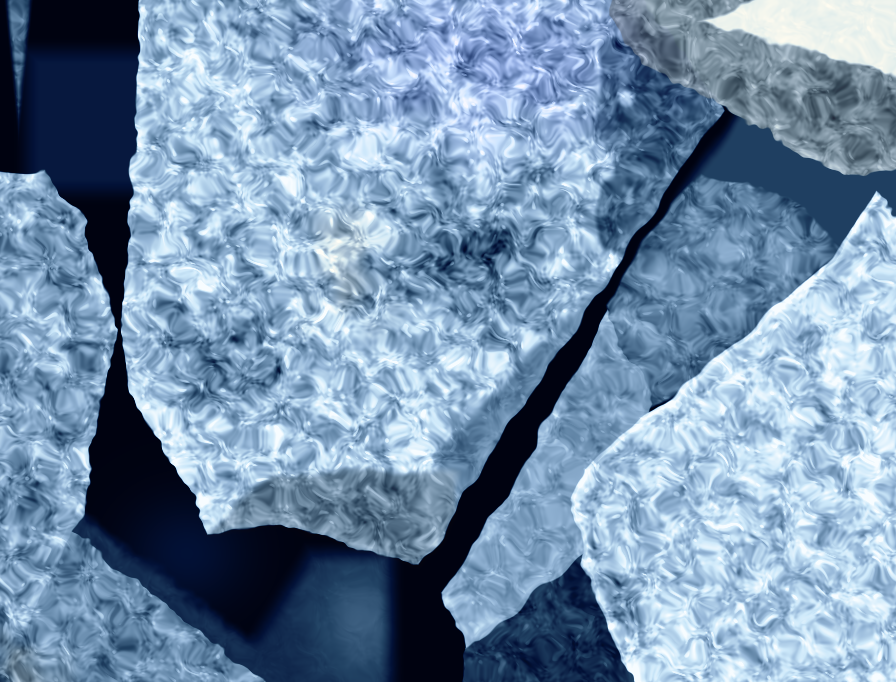
Give the GLSL for this texture, as a WebGL 2 fragment shader.

```glsl
#version 300 es
precision highp float;
uniform vec2 u_resolution;
out vec4 fragColor;

const vec2 CANVAS = vec2(7.68, 5.84);

float hash(vec2 p) {
  return fract(sin(dot(p, vec2(127.1, 311.7))) * 43758.545);
}

float noise(vec2 p) {
  vec2 i = floor(p), f = fract(p);
  f = f * f * (3.0 - 2.0 * f);
  return mix(mix(hash(i), hash(i + vec2(1, 0)), f.x),
             mix(hash(i + vec2(0, 1)), hash(i + vec2(1, 1)), f.x), f.y);
}

// Mineral grain, centred on zero, with bright crystal flecks
float grain(vec2 p) {
  vec2 q = p + 0.16 * vec2(noise(p * 6.0), noise(p * 6.0 + 9.0));
  q = mat2(0.8, 0.6, -0.6, 0.8) * q;
  float layers = 0.36 * noise(q * 6.0) + 0.38 * noise(q * vec2(12, 17)) + 0.26 * noise(q * 34.0);
  float fleck = smoothstep(0.72, 0.95, noise(q * vec2(15, 22) + 40.0));
  return layers - 0.52 + 0.22 * fleck;
}

// Signed distance to a line, negative to the right of a -> b
float side(vec2 p, vec2 a, vec2 b) {
  vec2 e = normalize(b - a), q = p - a;
  return e.x * q.y - e.y * q.x;
}

// Signed distance to an eight-cornered outline
float outline(vec2 p, vec2 v[8]) {
  float d = 1e6, s = 1.0;
  for (int i = 0, j = 7; i < 8; j = i, i++) {
    vec2 e = v[j] - v[i], w = p - v[i];
    vec2 b = w - e * clamp(dot(w, e) / dot(e, e), 0.0, 1.0);
    d = min(d, dot(b, b));
    bvec3 c = bvec3(p.y >= v[i].y, p.y < v[j].y, e.x * w.y > e.y * w.x);
    if (all(c) || all(not(c))) s = -s;
  }
  return s * sqrt(d);
}

float cover(float d, float soft) { return 1.0 - smoothstep(-soft, soft, d); }

float blob(vec2 p, vec2 centre, vec2 radius) {
  vec2 q = (p - centre) / radius;
  return exp(-dot(q, q));
}

// Light line just inside an edge
float rim(float d, float width) { return exp(-abs(d + width) / width); }

// Tone to colour: black, navy, slate, steel, pale blue, white
vec3 ramp(float t) {
  vec3 c = mix(vec3(0.0, 0.0, 0.04), vec3(0.01, 0.07, 0.22), clamp(t / 0.15, 0.0, 1.0));
  c = mix(c, vec3(0.13, 0.26, 0.39), clamp((t - 0.15) / 0.15, 0.0, 1.0));
  c = mix(c, vec3(0.38, 0.52, 0.65), clamp((t - 0.3) / 0.2, 0.0, 1.0));
  c = mix(c, vec3(0.59, 0.72, 0.85), clamp((t - 0.5) / 0.2, 0.0, 1.0));
  c = mix(c, vec3(0.80, 0.91, 0.98), clamp((t - 0.7) / 0.18, 0.0, 1.0));
  return mix(c, vec3(0.97, 0.99, 1.0), clamp((t - 0.88) / 0.2, 0.0, 1.0));
}

void main() {
  vec2 p = gl_FragCoord.xy / u_resolution * CANVAS;
  float px = CANVAS.y / u_resolution.y;
  float g = grain(p);
  vec2 rough = vec2(noise(p * 5.0), noise(p * 5.0 + 31.0)) - 0.5;
  vec2 e = p + 0.07 * rough + 0.03 * (noise(p * 17.0) - 0.5);
  vec2 m = p + 0.5 * rough;

  // Stone outlines
  float slab = outline(e, vec2[8](vec2(1.6, 11), vec2(1.04, 3.1), vec2(1.12, 2.5), vec2(1.8, 1.29),
    vec2(2.4, 1.36), vec2(3.6, 1.0), vec2(5.2, 3.45), vec2(6.2, 4.92)));
  float left = outline(e, vec2[8](vec2(-0.5, 4.42), vec2(0.35, 4.36), vec2(0.7, 4.0), vec2(1.02, 3.0),
    vec2(0.85, 2.3), vec2(0.7, 1.44), vec2(0.2, 0.4), vec2(-0.3, 1.0)));
  float roof = outline(e, vec2[8](vec2(5.2, 5.7), vec2(5.5, 5.3), vec2(6.2, 4.95), vec2(6.9, 4.5),
    vec2(7.3, 4.37), vec2(8, 4.4), vec2(8, 6.5), vec2(5.4, 6.5)));
  float back = outline(e, vec2[8](vec2(6.0, 4.32), vec2(6.7, 4.2), vec2(7.25, 3.75), vec2(6.0, 2.6),
    vec2(5.3, 2.2), vec2(5.2, 3.2), vec2(5.4, 3.6), vec2(5.75, 4.1)));
  float strip = outline(e, vec2[8](vec2(5.2, 3.15), vec2(5.6, 2.4), vec2(5.2, 1.3), vec2(5.0, 1.1),
    vec2(4.1, 0.35), vec2(4.0, 0.3), vec2(3.77, 0.75), vec2(4.45, 1.8)));
  float right = outline(e, vec2[8](vec2(7.5, 4.22), vec2(8.2, 3.3), vec2(8, -5), vec2(5.1, 0.7),
    vec2(4.88, 1.55), vec2(5.0, 1.85), vec2(6.0, 2.65), vec2(7.1, 3.6)));
  float corner = max(side(e, vec2(0.65, 1.25), vec2(2.15, 0.1)), e.y - 1.3);

  // Dark gaps and shaded stones
  float tone = 0.02 + 0.12 * blob(p, vec2(1.6, 1.1), vec2(0.5, 0.45));
  tone += 0.15 * cover(max(abs(p.x - 0.75) - 0.52, abs(p.y - 4.8) - 0.6), 0.12);
  tone += 0.27 * smoothstep(0.05, 0.2, slab) * smoothstep(3.3, 3.7, p.y) * step(5.0, p.x);
  tone = mix(tone, 0.23 + 0.1 * g, cover(corner - 0.18, 0.08) * step(p.x, 2.6));
  float pit = max(max(side(p, vec2(2.1, 0.2), vec2(2.6, 1.0)), p.x - 3.35), p.y - 1.1);
  tone = mix(tone, 0.22 + 0.16 * blob(p, vec2(3.1, 0.5), vec2(0.4, 0.5)) + 0.06 * g, cover(pit, 0.12));
  float spike = abs(p.x - 0.16) - 0.1 * (p.y - 4.85);
  tone = mix(tone, 0.42 + 0.5 * g, cover(spike, 0.03));
  float wedge = max(side(e, vec2(4.0, 0.3), vec2(5.0, 1.12)), 4.0 - e.x);
  tone = mix(tone, 0.24 + 0.4 * g, cover(wedge, px));

  // Outer stones
  tone = mix(tone, 0.54 + 0.7 * g, cover(corner, px));
  float blueCore = blob(p, vec2(0.2, 3.4), vec2(0.28, 1.0));
  tone = mix(tone, 0.57 + 0.14 * blueCore + 0.9 * g + 0.12 * rim(left, 0.05), cover(left, px));
  tone = mix(tone, 0.53 + 0.55 * g - 0.12 * smoothstep(-0.25, 0.0, back), cover(back, 2.0 * px));
  tone = mix(tone, 0.59 + 0.5 * g + 0.1 * rim(strip, 0.04), cover(strip, px));
  float rightTone = 0.82 + 0.95 * g - 0.22 * blob(m, vec2(5.1, 0.9), vec2(0.25, 0.8));
  tone = mix(tone, rightTone + 0.25 * rim(right, 0.03), cover(right, px));

  // Large slab: mottled face, then its three shaded facets
  float face = 0.76 + 1.0 * g;
  face -= 0.33 * blob(m, vec2(4.05, 3.65), vec2(0.75, 0.6));
  face -= 0.33 * blob(m, vec2(1.95, 2.7), vec2(0.6, 0.42));
  face -= 0.18 * blob(m, vec2(3.0, 5.35), vec2(0.5, 0.45));
  face -= 0.09 * blob(m, vec2(4.5, 5.4), vec2(0.8, 0.6));
  face += 0.09 * blob(m, vec2(3.3, 4.75), vec2(0.7, 0.3));
  face += 0.08 * blob(m, vec2(1.5, 2.0), vec2(0.4, 0.6));
  float upperFacet = side(m, vec2(5.25, 3.6), vec2(5.2, 5.8));
  face = mix(face, 0.4 + 0.6 * g, cover(upperFacet, 0.08));
  float bevel = max(side(e, vec2(3.8, 2.0), vec2(5.2, 3.5)), 3.75 - e.x);
  face = mix(face, 0.47 + 0.35 * g, cover(bevel, 0.06));
  float underside = max(max(side(e, vec2(1.8, 1.29), vec2(2.3, 1.75)), e.y - 1.8), e.x - 3.9);
  face = mix(face, 0.5 + 0.6 * g, cover(underside, 0.04));
  tone = mix(tone, face + 0.08 * rim(slab, 0.04), cover(slab, px));

  // Overhanging stone and its pale top
  tone = mix(tone, 0.5 + 0.6 * g + 0.12 * rim(roof, 0.04), cover(roof, px));
  float cream = max(side(e, vec2(7.68, 5.2), vec2(6.0, 5.66)), side(e, vec2(6.0, 5.66), vec2(6.5, 5.84)));
  tone = mix(tone, 0.95 + 0.2 * g, cover(cream, 0.02));

  // Warm mineral stains and a lavender cast
  float warm = 0.8 * cover(roof, px) + 0.6 * blob(m, vec2(2.95, 3.6), vec2(0.3, 0.4));
  warm += 0.4 * cover(max(underside, slab), 0.05) + 0.6 * blob(m, vec2(0.1, 0.1), vec2(0.3, 0.25));
  float lavender = blob(m, vec2(4.2, 5.4), vec2(1.3, 0.7)) * cover(slab, px);
  vec3 color = ramp(tone) + warm * vec3(0.09, 0.02, -0.07) + lavender * vec3(0.0, -0.03, 0.05);
  fragColor = vec4(clamp(color, 0.0, 1.0), 1.0);
}
```
